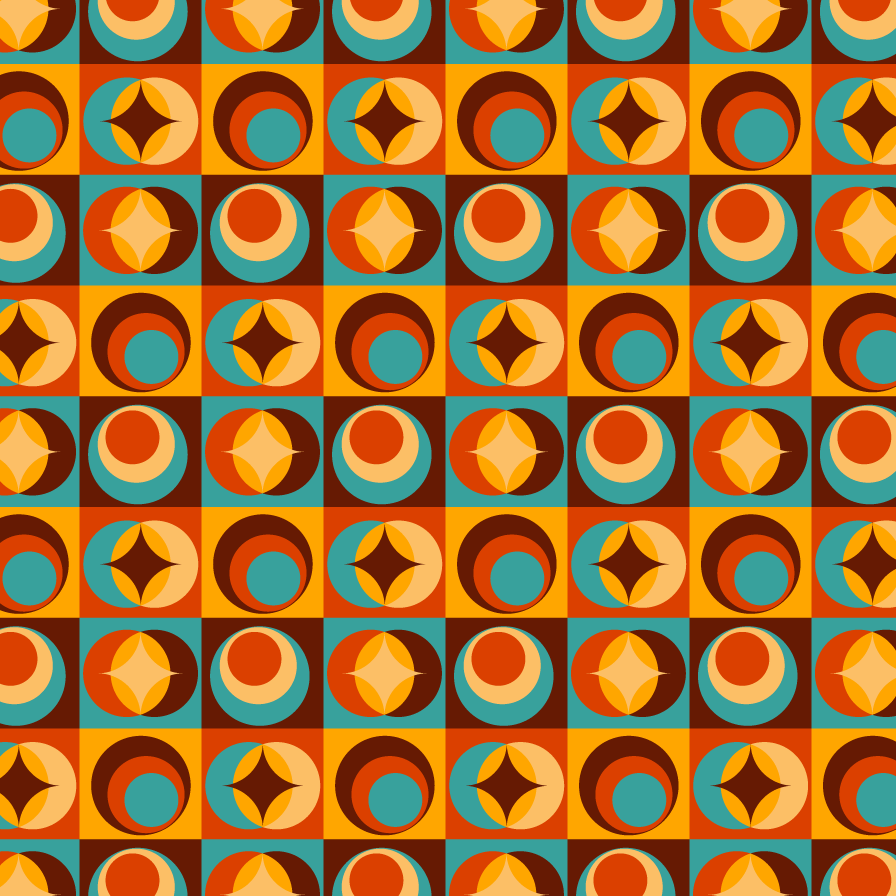
Reproduce this pattern procedurally as a WebGL 1 fragment shader.

```glsl
precision highp float;

// Retro checkerboard of cells holding either nested off-centre discs or two
// overlapping discs with a four-pointed star. Rows alternate warm and cool
// palettes; edges are smoothed by averaging a grid of samples per pixel.

uniform vec2 u_resolution;

// Grid, in canvas units
const vec2 CELL_SIZE = vec2(0.13613, 0.12361);
const vec2 GRID_ORIGIN = vec2(0.0888, 0.0632);

// Motif sizes, in cell widths
const float PAIR_RADIUS = 0.358;
const float PAIR_SHIFT = 0.113;
const float STAR_RADIUS = 0.352;
const float OUTER_RADIUS = 0.408;
const float MIDDLE_RADIUS = 0.316;
const float INNER_RADIUS = 0.221;

// Motif offsets from the cell centre, in cell widths
const vec2 STAR_WARM = vec2(0.002, -0.014);
const vec2 STAR_COOL = vec2(0.000, -0.001);
const vec2 OUTER_WARM = vec2(0.003, -0.013);
const vec2 MIDDLE_WARM = vec2(0.045, -0.087);
const vec2 INNER_WARM = vec2(0.089, -0.131);
const vec2 OUTER_COOL = vec2(-0.022, -0.023);
const vec2 MIDDLE_COOL = vec2(-0.035, 0.062);
const vec2 INNER_COOL = vec2(-0.066, 0.118);

const vec3 TEAL = vec3(0.22, 0.63, 0.61);
const vec3 BROWN = vec3(0.40, 0.10, 0.01);
const vec3 ORANGE = vec3(0.86, 0.25, 0.00);
const vec3 YELLOW = vec3(1.00, 0.65, 0.00);
const vec3 CREAM = vec3(0.99, 0.75, 0.40);

const int SAMPLES = 4; // per axis

float discDistance(vec2 p, vec2 centre, float radius) {
  return length(p - centre) - radius;
}

// Four-pointed star bounded by circular arcs around its corners
float starDistance(vec2 p, float radius) {
  vec2 a = abs(p);
  float arcs = radius - length(a - radius);
  return max(arcs, max(a.x, a.y) - radius);
}

// Lay a flat colour over the base wherever the distance is negative
vec3 paint(vec3 base, vec3 ink, float dist) {
  return mix(base, ink, step(dist, 0.0));
}

vec3 starCell(vec2 p, bool warm) {
  p -= warm ? STAR_WARM : STAR_COOL;
  float left = discDistance(p, vec2(-PAIR_SHIFT, 0.0), PAIR_RADIUS);
  float right = discDistance(p, vec2(PAIR_SHIFT, 0.0), PAIR_RADIUS);
  vec3 col = warm ? ORANGE : TEAL;
  col = paint(col, warm ? TEAL : ORANGE, left);
  col = paint(col, warm ? CREAM : BROWN, right);
  col = paint(col, YELLOW, max(left, right));
  return paint(col, warm ? BROWN : CREAM, starDistance(p, STAR_RADIUS));
}

vec3 nestedCell(vec2 p, bool warm) {
  float outer = discDistance(p, warm ? OUTER_WARM : OUTER_COOL, OUTER_RADIUS);
  float middle = discDistance(p, warm ? MIDDLE_WARM : MIDDLE_COOL, MIDDLE_RADIUS);
  float inner = discDistance(p, warm ? INNER_WARM : INNER_COOL, INNER_RADIUS);
  vec3 col = warm ? YELLOW : BROWN;
  col = paint(col, warm ? BROWN : TEAL, outer);
  col = paint(col, warm ? ORANGE : CREAM, middle);
  return paint(col, warm ? TEAL : ORANGE, inner);
}

vec3 pattern(vec2 uv) {
  vec2 grid = (uv - GRID_ORIGIN) / CELL_SIZE;
  vec2 id = floor(grid);
  vec2 p = (grid - id - 0.5) * CELL_SIZE / CELL_SIZE.x;

  // Palettes swap every row; motifs swap every column and every second row
  bool warm = mod(id.y, 2.0) < 0.5;
  bool star = mod(floor((id.y + 1.0) * 0.5) + id.x, 2.0) > 0.5;
  return star ? starCell(p, warm) : nestedCell(p, warm);
}

void main() {
  vec3 sum = vec3(0.0);
  for (int j = 0; j < SAMPLES; j++) {
    for (int i = 0; i < SAMPLES; i++) {
      vec2 jitter = (vec2(float(i), float(j)) + 0.5) / float(SAMPLES) - 0.5;
      sum += pattern((gl_FragCoord.xy + jitter) / u_resolution);
    }
  }
  gl_FragColor = vec4(sum / float(SAMPLES * SAMPLES), 1.0);
}
```
